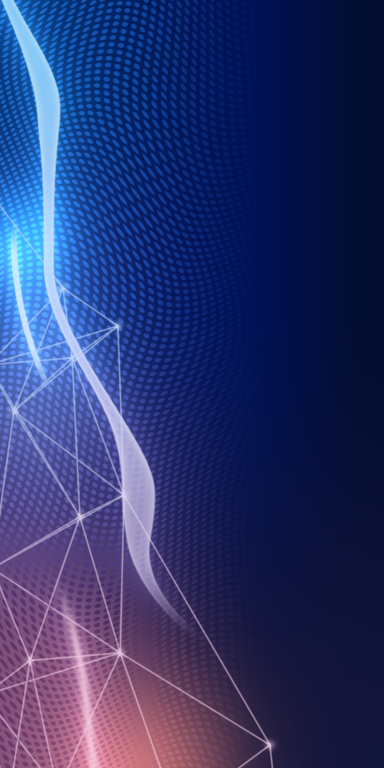
Give the GLSL for this background, as a Shadertoy shader.

```glsl
// Glowing ribbons and a wire network over a warped field of dots,
// fading from blue and rose on the left into a night sky on the right.
// Ribbons are curves x(y); the network joins every pair of close nodes.

float bell(float d, float width) {
    return exp(-d * d / (width * width));
}

float segmentDistance(vec2 p, vec2 a, vec2 b) {
    vec2 pa = p - a, ba = b - a;
    return length(pa - ba * clamp(dot(pa, ba) / dot(ba, ba), 0.0, 1.0));
}

// Base colours: a vertical ramp on the left, night on the right
vec3 backdrop(vec2 p) {
    vec3 ramp = mix(vec3(0.04, 0.25, 0.55), vec3(0.11, 0.23, 0.58), smoothstep(0.2, 0.8, p.y));
    ramp = mix(ramp, vec3(0.27, 0.25, 0.54), smoothstep(0.75, 1.2, p.y));
    ramp = mix(ramp, vec3(0.45, 0.27, 0.45), smoothstep(1.15, 1.75, p.y));
    vec3 night = mix(vec3(0.0, 0.07, 0.34), vec3(0.01, 0.05, 0.19), smoothstep(0.6, 1.0, p.x));
    night = mix(night, vec3(0.07, 0.08, 0.23), smoothstep(0.8, 1.9, p.y));
    vec3 col = mix(ramp, night, smoothstep(0.05, 0.72, p.x));
    // Rose light at the bottom, blue light on the left
    col += vec3(0.52, 0.27, 0.14) * bell(length((p - vec2(0.39, 2.03)) * vec2(1.0, 0.9)), 0.24);
    col += vec3(0.10, 0.35, 0.45) * bell(length(p - vec2(0.04, 0.62)), 0.13);
    col += vec3(0.12, 0.20, 0.22) * bell(length((p - vec2(0.08, 0.95)) * vec2(1.0, 0.7)), 0.2);
    return col;
}

// Lattice of soft dots bent by slow waves
float dotField(vec2 p) {
    vec2 q = p;
    q.x += 0.07 * sin(4.5 * p.y + 1.0) + 0.02 * sin(9.0 * p.y - 5.0 * p.x);
    q.y += 0.09 * sin(8.0 * p.x + 2.5 * p.y - 1.0);
    vec2 cell = fract(q * vec2(44.0, 56.0)) - 0.5;
    return 1.0 - smoothstep(0.2, 0.45, length(cell));
}

// Coverage of a band with soft sides; offset is the distance from its spine
float band(float offset, float halfWidth, float px) {
    return 1.0 - smoothstep(halfWidth - px, halfWidth + px, abs(offset));
}

float network(vec2 p, float px) {
    const int COUNT = 17;
    vec2 nodes[COUNT] = vec2[COUNT](
        vec2(-0.02, 0.51), vec2(0.164, 0.75), vec2(0.307, 0.849), vec2(0.188, 0.932),
        vec2(-0.03, 0.95), vec2(0.036, 1.07), vec2(0.208, 1.346), vec2(0.323, 1.289),
        vec2(-0.02, 1.48), vec2(0.313, 1.70), vec2(0.078, 1.72), vec2(0.703, 1.94),
        vec2(-0.04, 1.81), vec2(0.15, 2.06), vec2(0.46, 2.12), vec2(0.02, 2.1),
        vec2(0.72, 2.1));
    // One long strut reaches the lower right node
    float nearest = segmentDistance(p, nodes[7], nodes[11]);
    float sparks = 0.0;
    for (int i = 0; i < COUNT; i++) {
        sparks += bell(length(p - nodes[i]), 0.012);
        for (int j = i + 1; j < COUNT; j++) {
            if (distance(nodes[i], nodes[j]) < 0.47)
                nearest = min(nearest, segmentDistance(p, nodes[i], nodes[j]));
        }
    }
    float wire = 1.0 - smoothstep(0.0, max(0.0045, px), nearest);
    return 0.55 * wire + 0.5 * sparks;
}

void mainImage(out vec4 fragColor, in vec2 fragCoord) {
    // x runs 0..1 to the right, y runs 0..2 downwards
    vec2 p = fragCoord / iResolution.xy * vec2(1.0, 2.0);
    p.y = 2.0 - p.y;
    float px = max(1.0 / iResolution.x, 0.002);
    vec3 col = backdrop(p);

    // Dots: light on blue, dark on the rose corner
    float dots = dotField(p);
    float dotFade = 1.0 - smoothstep(0.3, 0.72, p.x);
    vec3 dotTint = mix(vec3(0.06, 0.17, 0.27), vec3(0.11, 0.10, 0.16), smoothstep(0.6, 1.2, p.y));
    dotTint = mix(dotTint, vec3(-0.13, -0.11, -0.08),
                  smoothstep(1.3, 1.6, p.y) * (1.0 - smoothstep(0.25, 0.5, p.x)));
    col += dotTint * (dots - 0.35) * dotFade;

    // Main ribbon: spine, varying width, bright rims and a dotted body
    float tail = max(p.y - 1.406, 0.0);
    float spine = -0.03 + 0.157 * smoothstep(-0.18, 0.30, p.y)
                + 0.234 * smoothstep(0.69, 1.29, p.y) + 2.4 * tail * tail;
    float halfWidth = 0.013 + 0.019 * bell(p.y - 0.24, 0.17) + 0.03 * bell(p.y - 1.29, 0.16);
    float offset = p.x - spine;
    float rim = min(abs(offset) / halfWidth, 1.0);
    float tailFade = 1.0 - smoothstep(1.45, 1.68, p.y);
    vec3 ribbonTint = mix(vec3(0.72, 0.90, 1.0), vec3(0.88, 0.88, 0.98), smoothstep(0.2, 0.7, p.y));
    ribbonTint = mix(ribbonTint, vec3(0.76, 0.73, 0.86), smoothstep(1.0, 1.4, p.y));
    float body = mix(0.72, 0.95, rim * rim) - 0.18 * dots * (1.0 - rim);
    vec3 haze = mix(vec3(0.12, 0.32, 0.40), vec3(0.16, 0.13, 0.18), smoothstep(0.5, 1.2, p.y));
    col += haze * exp(-abs(offset) / 0.045) * tailFade;
    col = mix(col, ribbonTint, band(offset, halfWidth, px * 1.3) * body * tailFade);

    // Thin blue strand on the left
    float blueOffset = p.x - 0.036 - 0.59 * (p.y - 0.62) * (p.y - 0.62);
    float blueFade = smoothstep(0.56, 0.68, p.y) * (1.0 - smoothstep(0.9, 1.04, p.y));
    col += vec3(0.15, 0.28, 0.35) * exp(-abs(blueOffset) / 0.03) * blueFade;
    col = mix(col, vec3(0.86, 0.93, 1.0), band(blueOffset, 0.008, px) * 0.85 * blueFade);

    // Rose strand at the bottom
    float roseOffset = p.x - 0.155 - 0.215 * (p.y - 1.53) - 0.012 * sin(9.0 * (p.y - 1.53));
    float roseFade = smoothstep(1.48, 1.72, p.y);
    col += vec3(0.25, 0.18, 0.22) * exp(-abs(roseOffset) / 0.04) * roseFade;
    col = mix(col, vec3(0.95, 0.82, 0.88), bell(roseOffset, 0.013) * 0.7 * roseFade);

    // Wire network on top
    vec3 wireTint = mix(vec3(0.75, 0.85, 1.0), vec3(0.95, 0.82, 0.92), smoothstep(0.8, 1.7, p.y));
    col = mix(col, wireTint, clamp(network(p, px), 0.0, 0.9));
    fragColor = vec4(clamp(col, 0.0, 1.0), 1.0);
}
```
